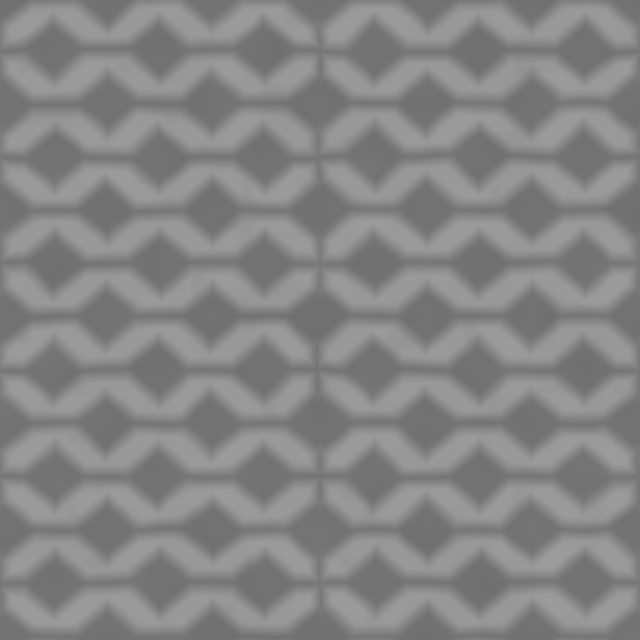
This pattern is drawn by a WebGL 1 fragment shader. Its source:

```glsl
precision highp float;

uniform vec2 u_resolution;

// Lengths are in tile heights: a tile is 3 wide and 1 high
const float ROWS = 6.0;
const float TILE_WIDTH = 3.0;
const vec2 TILE_OFFSET = vec2(-0.008, 0.03);
const float ZIGZAG_PERIOD = 0.982;
const float ZIGZAG_HEIGHT = 0.207;
const float RIBBON_HALF = 0.125;
const float BAND_CENTRE = 0.25;
const float BAND_HALF = 0.196;
const float END_GAP = 0.043;
const float CORNER_ROUND = 0.025;
const float EDGE_SOFTNESS = 0.085;
const float WOBBLE = 0.035;
const float TILE_SHIFT = 0.02;
const float FADE = 0.12;
const float MOTTLE = 0.022;
const vec3 GROUND = vec3(0.447);
const vec3 RIBBON = vec3(0.602);

float hash(vec2 p) {
  vec3 q = fract(vec3(p.xyx) * 0.1031);
  q += dot(q, q.yzx + 33.33);
  return fract((q.x + q.y) * q.z);
}

float noise(vec2 p) {
  vec2 i = floor(p);
  vec2 f = fract(p);
  f = f * f * (3.0 - 2.0 * f);
  float low = mix(hash(i), hash(i + vec2(1.0, 0.0)), f.x);
  float high = mix(hash(i + vec2(0.0, 1.0)), hash(i + vec2(1.0, 1.0)), f.x);
  return mix(low, high, f.y);
}

float smoothMax(float a, float b, float r) {
  float h = max(r - abs(a - b), 0.0) / r;
  return max(a, b) + 0.25 * h * h * r;
}

// Signed distance to a zigzag ribbon trimmed to a flat band, mirrored in y
float ribbonPair(vec2 p) {
  float along = abs(fract(p.x / ZIGZAG_PERIOD + 0.5) - 0.5);
  float zigzag = ZIGZAG_HEIGHT * (1.0 - 4.0 * along);
  float slope = 4.0 * ZIGZAG_HEIGHT / ZIGZAG_PERIOD;
  float height = abs(p.y) - BAND_CENTRE;
  float stripe = abs(height - zigzag) / sqrt(1.0 + slope * slope) - RIBBON_HALF;
  float band = abs(height) - BAND_HALF;
  float ends = abs(p.x) - (0.5 * TILE_WIDTH - END_GAP);
  float d = smoothMax(stripe, band, CORNER_ROUND);
  return smoothMax(d, ends, CORNER_ROUND);
}

void main() {
  vec2 uv = gl_FragCoord.xy / u_resolution;
  vec2 p = uv * ROWS - TILE_OFFSET;

  // Uneven outlines
  vec2 wobble = vec2(noise(p * 3.1 + 7.0), noise(p * 3.1 + 41.0)) - 0.5;
  vec2 warped = p + WOBBLE * wobble;

  // Tile repeat with a small shift for each tile
  vec2 size = vec2(TILE_WIDTH, 1.0);
  vec2 tile = floor(warped / size);
  vec2 local = warped - (tile + 0.5) * size;
  vec2 shift = vec2(hash(tile + 13.0), hash(tile + 57.0)) - 0.5;
  local += TILE_SHIFT * shift;

  // Soft coverage, never narrower than a pixel
  float soft = max(EDGE_SOFTNESS, ROWS / u_resolution.y);
  float cover = 1.0 - smoothstep(-soft, soft, ribbonPair(local));

  // Faded spots and cloudy tone
  float spot = smoothstep(0.72, 0.98, noise(p * 4.3 + 19.0));
  cover *= 1.0 - FADE * spot;
  float cloud = 0.6 * noise(p * 2.3 + 83.0) + 0.4 * noise(p * 7.0 + 5.0) - 0.5;

  vec3 color = mix(GROUND, RIBBON, cover) + MOTTLE * cloud;
  gl_FragColor = vec4(color, 1.0);
}
```
